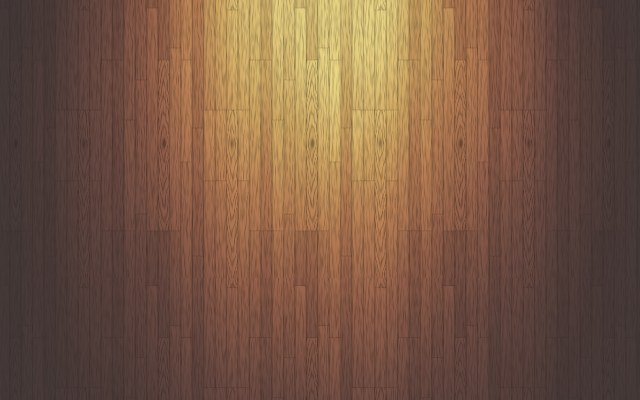
Give the GLSL for this texture, as a WebGL 2 fragment shader.

```glsl
#version 300 es
precision highp float;
// Narrow wooden floor boards under a warm lamp at the top centre.
// A tile of 13 boards repeats; each board gets ring-shaped grain, cellular
// flecks and seams, then a colour ramp is driven by the lamp falloff.

uniform vec2 u_resolution;
out vec4 fragColor;

const int BOARDS = 13;
const vec2 TILE = vec2(0.3708, 0.694);
const float TILE_START = -0.0042;

// End joints of each board, measured down the tile
const vec2 JOINTS[BOARDS] = vec2[](
  vec2(0.02, 0.577), vec2(0.15, 0.577), vec2(0.12, 0.577), vec2(0.15, 0.405),
  vec2(0.32, 0.64), vec2(0.275, 0.452), vec2(0.275, 0.452), vec2(0.025, 0.275),
  vec2(0.275, 0.452), vec2(0.15, 0.577), vec2(0.15, 0.577), vec2(0.3, 0.577),
  vec2(0.2, 0.535));

// Brightness of each board outside and between its joints
const vec2 TONES[BOARDS] = vec2[](
  vec2(0.86, 0.98), vec2(0.86, 0.98), vec2(0.96, 1.02), vec2(1.01, 1.06),
  vec2(0.88, 0.9), vec2(1.0, 1.05), vec2(1.02, 1.04), vec2(1.06, 1.04),
  vec2(1.02, 1.04), vec2(0.97, 1.0), vec2(0.87, 0.9), vec2(0.98, 1.02),
  vec2(0.93, 0.96));

// Wood colours from deep shade to full light
const vec3 RAMP[7] = vec3[](
  vec3(0.235, 0.215, 0.215), vec3(0.28, 0.22, 0.21), vec3(0.39, 0.27, 0.24),
  vec3(0.54, 0.35, 0.27), vec3(0.67, 0.46, 0.305), vec3(0.76, 0.61, 0.36),
  vec3(0.84, 0.76, 0.47));

float hash(vec2 p) {
  p = fract(p * vec2(0.1731, 0.3179));
  p += dot(p, p.yx + 19.19);
  return fract(p.x * p.y * 31.7);
}

vec3 woodColor(float level) {
  float l = clamp(level, 0.0, 6.0);
  int i = min(int(l), 5);
  return mix(RAMP[i], RAMP[i + 1], l - float(i));
}

// Distance to the nearest jittered cell point
float cellular(vec2 p) {
  vec2 cell = floor(p);
  float nearest = 2.0;
  for (int j = -1; j <= 1; j++) {
    for (int i = -1; i <= 1; i++) {
      vec2 c = cell + vec2(i, j);
      vec2 point = c + vec2(hash(c), hash(c + 47.3));
      nearest = min(nearest, length(p - point));
    }
  }
  return nearest;
}

float layeredSines(vec2 p, float seed) {
  return 0.5 * sin(p.y * 31.0 + p.x * 1.7 + seed * 40.0)
       + 0.3 * sin(p.y * 73.0 - p.x * 2.9 + seed * 91.0)
       + 0.2 * sin(p.y * 167.0 + p.x * 4.3 + seed * 17.0);
}

// Pointed nested rings: u spans the board from -1 to 1, v runs along it
float ringLines(float u, float v, float stretch, float freq, float seed) {
  float bend = layeredSines(vec2(u, v), seed);
  float across = pow(abs(u + 0.2 * bend) + 0.001, 1.4);
  float along = sqrt(v * v + 0.0001) / stretch;
  float wave = 0.5 + 0.5 * sin(6.2832 * freq * (across + along) + 0.9 * bend);
  return pow(wave, 3.0);
}

float seam(float dist, float width, float pixel) {
  return 1.0 - smoothstep(width, width + pixel, abs(dist));
}

float lampLevel(vec2 p) {
  float spread = (p.x - 0.815) / (0.52 + 0.15 * p.y);
  return 6.4 * exp(-spread * spread - 1.1 * pow(p.y, 1.5));
}

void main() {
  // Canvas units: x from 0 to 1.6, y from 0 at the top to 1
  vec2 uv = gl_FragCoord.xy / u_resolution;
  vec2 p = vec2(uv.x * 1.6, 1.0 - uv.y);
  float pixel = 1.0 / u_resolution.y;

  // Board under this point
  vec2 tilePos = mod(p - vec2(TILE_START, 0.0), TILE);
  float boardWidth = TILE.x / float(BOARDS);
  float column = tilePos.x / boardWidth;
  int board = clamp(int(column), 0, BOARDS - 1);
  float u = 2.0 * fract(column) - 1.0;
  vec2 joint = JOINTS[board];
  float between = step(joint.x, tilePos.y) - step(joint.y, tilePos.y);
  float tone = mix(TONES[board].x, TONES[board].y, between);

  // Grain: two boards carry a centred knot, the rest flow more freely
  float seed = hash(vec2(float(board) + 3.7, between * 5.3 + 1.9));
  float shift = hash(vec2(seed * 57.0, 8.1));
  bool knot = (board == 1 && between > 0.5) || (board == 7 && between < 0.5);
  float centre = knot ? 0.358 : seed * TILE.y;
  float stretch = knot ? 0.07 : mix(0.1, 0.4, shift);
  float offset = knot ? 0.0 : (shift - 0.5) * 1.6;
  float v = tilePos.y - centre;
  float rings = ringLines(u + offset, v, stretch, knot ? 1.9 : 1.4, seed);
  float eye = knot ? exp(-u * u * 5.0 - v * v * 6000.0) : 0.0;
  float fleck = 1.0 - smoothstep(0.05, 0.5, cellular(tilePos * vec2(200.0, 26.0)));
  float fibre = layeredSines(vec2(u * 9.0, tilePos.y * 0.6), seed);

  // Seams along the sides and at the board ends
  float side = seam((1.0 - abs(u)) * 0.5 * boardWidth, 0.0002, 1.3 * pixel);
  float ends = max(seam(tilePos.y - joint.x, 0.0002, pixel),
                   seam(tilePos.y - joint.y, 0.0002, pixel));

  // Light the wood, then darken by its markings
  float shade = 1.075 - (knot ? 0.2 : 0.12) * rings - 0.11 * fleck + 0.02 * fibre;
  shade *= (1.0 - 0.16 * side) * (1.0 - 0.1 * ends) * (1.0 - 0.25 * eye);
  float level = lampLevel(p) * mix(1.0, tone, 0.7);
  float contrast = mix(0.4, 1.0, smoothstep(0.3, 3.0, level));
  vec3 color = woodColor(level) * mix(1.0, shade * mix(1.0, tone, 0.3), contrast);
  fragColor = vec4(color, 1.0);
}
```
